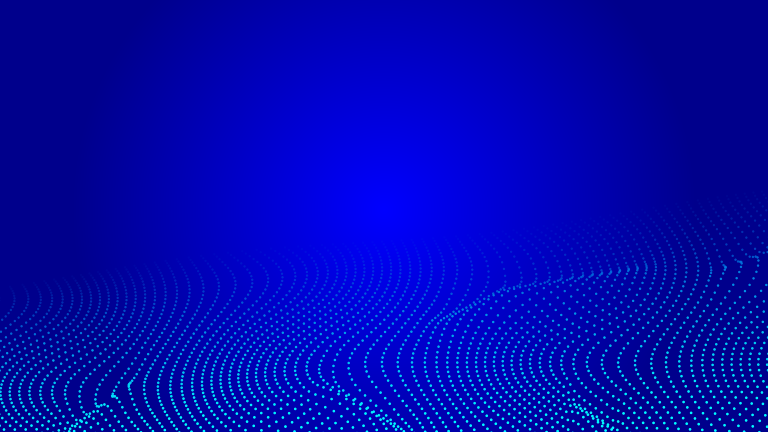
Reproduce this background procedurally as a Shadertoy shader.

```glsl
// A mesh of glowing dots flows like cloth below a round blue glow.
// Each row of dots is a warped line under a tilted horizon; columns sway
// sideways, and creases gather nearby rows into bright folded streaks.

#define ROWS 58
#define COLUMN_GAP 0.0268
#define DOT_RADIUS 0.0032
#define SWAY_FREQUENCY 14.5
#define SWAY_AMOUNT 0.078
#define CREASE_WIDTH 0.046
#define CREASE_PULL 0.9
#define GLOW_RADIUS 0.72
#define GLOW_HEIGHT 0.514

const vec3 GLOW_BLUE = vec3(0.0, 0.0, 1.0);
const vec3 DEEP_BLUE = vec3(0.0, 0.0, 0.55);
const vec3 FAR_DOT = vec3(0.0, 0.40, 0.86);
const vec3 NEAR_DOT = vec3(0.0, 0.98, 1.0);

// Height at x of the row at the given depth (0 = horizon, 1 = nearest)
float rowBase(float x, float depth) {
    float horizon = 0.345 + 0.115 * x + 0.012 * sin(5.0 * x - 1.0);
    float swell = 0.012 * sin(7.0 * x + 5.0 * depth);
    return mix(horizon, -0.1, pow(depth, 1.12)) + swell * depth;
}

// Draws a point's height toward the line from a to b
float crease(float x, float y, vec2 a, vec2 b) {
    float along = (x - a.x) / (b.x - a.x);
    float offset = y - mix(a.y, b.y, along);
    float ends = smoothstep(-0.3, 0.1, along) * (1.0 - smoothstep(0.9, 1.3, along));
    float nearness = exp(-offset * offset / (CREASE_WIDTH * CREASE_WIDTH));
    return y - offset * CREASE_PULL * ends * nearness;
}

float rowHeight(float x, float depth) {
    float y = rowBase(x, depth);
    y = crease(x, y, vec2(0.16, 0.005), vec2(0.31, 0.12));
    y = crease(x, y, vec2(0.76, 0.11), vec2(0.93, 0.005));
    y = crease(x, y, vec2(1.02, 0.26), vec2(1.18, 0.333));
    y = crease(x, y, vec2(1.18, 0.333), vec2(1.48, 0.38));
    y = crease(x, y, vec2(1.66, 0.375), vec2(1.80, 0.425));
    return crease(x, y, vec2(1.33, 0.063), vec2(1.42, 0.005));
}

// Sideways shift that bends the columns into S curves
float columnSway(float x, float depth) {
    float amount = SWAY_AMOUNT + 0.03 * cos(10.5 * (x - 0.7));
    float phase = mix(0.8, -0.2, smoothstep(0.2, 0.9, x));
    return amount * cos(SWAY_FREQUENCY * (rowBase(x, depth) - 0.363) + phase);
}

void mainImage(out vec4 fragColor, in vec2 fragCoord) {
    vec2 uv = fragCoord / iResolution.y;
    float aspect = iResolution.x / iResolution.y;
    float pixel = 1.0 / iResolution.y;

    // Background glow
    float glowDistance = length(uv - vec2(0.5 * aspect, GLOW_HEIGHT));
    vec3 color = mix(GLOW_BLUE, DEEP_BLUE, min(glowDistance / GLOW_RADIUS, 1.0));

    // Dots, drawn from the far rows to the near ones
    float x = uv.x * 1.7778 / aspect;
    for (int row = 0; row < ROWS; row++) {
        float depth = (float(row) + 0.5) / float(ROWS);
        float sway = columnSway(x, depth);
        float column = (x - sway) / COLUMN_GAP;

        // Undo the local stretch so that the dots stay round
        float stretch = 1.0 - (columnSway(x + 0.002, depth) - sway) / 0.002;
        float dx = (fract(column) - 0.5) * COLUMN_GAP / max(stretch, 0.4);
        float dy = uv.y - rowHeight(x - dx, depth);

        float radius = DOT_RADIUS * mix(0.78, 1.0, depth);
        float dotMask = 1.0 - smoothstep(radius - 0.6 * pixel, radius + 0.6 * pixel, length(vec2(dx, dy)));
        float opacity = smoothstep(-0.06, 0.42, depth);
        vec3 dotColor = mix(FAR_DOT, NEAR_DOT, smoothstep(0.15, 0.85, depth));
        color = mix(color, dotColor, dotMask * opacity);
    }

    fragColor = vec4(color, 1.0);
}
```
